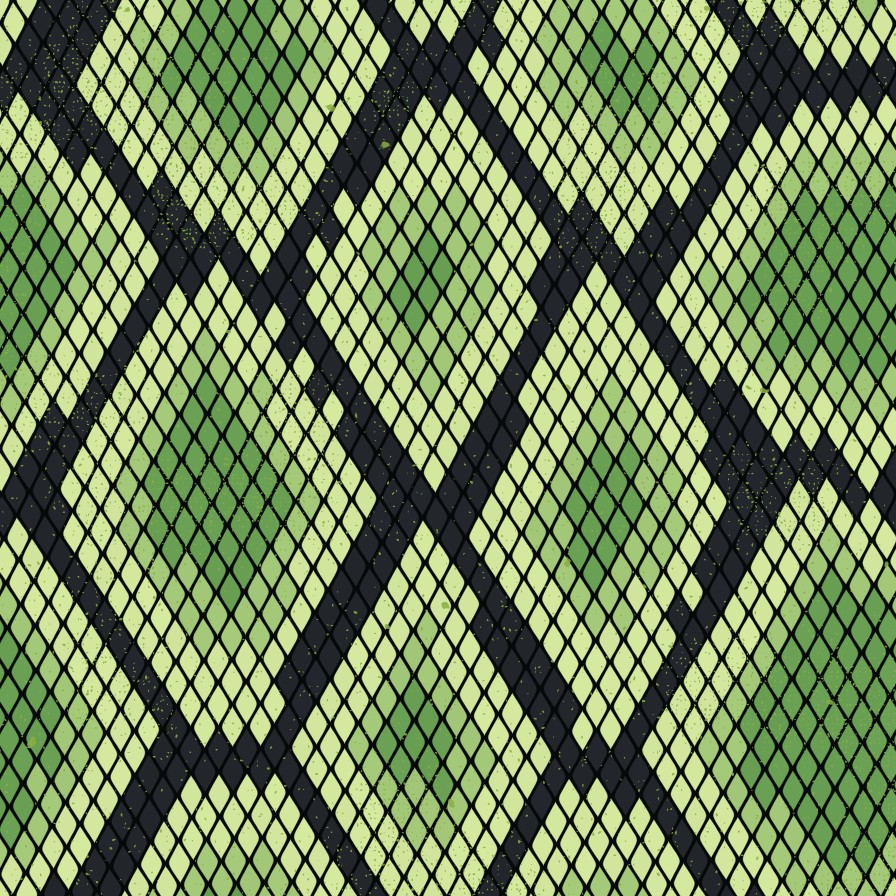
Write a WebGL 2 fragment shader that draws this pattern.

```glsl
#version 300 es
precision highp float;

uniform vec2 u_resolution;
out vec4 outColor;

const vec3 SEAM  = vec3(0.025, 0.035, 0.035);
const vec3 DARK  = vec3(0.135, 0.150, 0.170);
const vec3 LIGHT = vec3(0.825, 0.905, 0.615);
const vec3 MID   = vec3(0.640, 0.785, 0.470);
const vec3 CORE  = vec3(0.410, 0.625, 0.325);
const vec3 FLECK = vec3(0.540, 0.680, 0.260);

// Slightly slanted scale lattice: 32 across, 20 down, still tileable
const mat2 LATTICE = mat2(32.0, -1.0, 1.0, 20.0);

// Diamond columns: centre x, centre y of the upper row, half width
const vec3 COLUMNS[4] = vec3[4](
    vec3(0.958, 0.690, 0.220), vec3(0.270, 0.930, 0.170),
    vec3(0.486, 0.675, 0.130), vec3(0.683, 0.930, 0.135));
// Half heights of the upper and lower diamond in each column
const vec2 HEIGHTS[4] = vec2[4](
    vec2(0.215, 0.270), vec2(0.210, 0.255),
    vec2(0.225, 0.218), vec2(0.195, 0.258));

float hash(vec2 p) {
    vec3 q = fract(p.xyx * vec3(0.1031, 0.1030, 0.0973));
    q += dot(q, q.yzx + 33.33);
    return fract((q.x + q.y) * q.z);
}

float noise(vec2 p) {
    vec2 i = floor(p), f = fract(p);
    f = f * f * (3.0 - 2.0 * f);
    return mix(mix(hash(i), hash(i + vec2(1, 0)), f.x),
               mix(hash(i + vec2(0, 1)), hash(i + vec2(1, 1)), f.x), f.y);
}

// Nearest centre of the staggered lattice
vec2 scaleCentre(vec2 g) {
    vec2 a = round(g);
    vec2 b = floor(g) + 0.5;
    vec2 da = abs(g - a), db = abs(g - b);
    return da.x + da.y < db.x + db.y ? a : b;
}

// Distance to the rim of one scale, positive inside, with rounded flanks
float scaleInset(vec2 q) {
    float flank = sqrt(q.y * q.y + 0.0064);
    return (0.5 - abs(q.x) - flank) / length(vec2(32.0, 20.0));
}

// Sideways depth inside a soft diamond, negative outside
float diamondInset(vec2 d, vec2 halfSize) {
    d -= round(d);
    d = vec2(d.x + 0.06 * d.y, d.y - 0.08 * d.x);
    vec2 n = pow(abs(d) / halfSize + 1e-4, vec2(1.2));
    return (1.0 - pow(n.x + n.y, 1.0 / 1.2)) * halfSize.x;
}

// Depth inside the nearest diamond, keeping a gutter to the next one
float patchDepth(vec2 p, float swell, float gutter) {
    float first = -9.0, second = -9.0;
    for (int c = 0; c < 4; c++) {
        for (int r = 0; r < 2; r++) {
            vec2 centre = COLUMNS[c].xy - float(r) * vec2(0.018, 0.5);
            vec2 halfSize = vec2(COLUMNS[c].z, HEIGHTS[c][r]);
            float depth = diamondInset(p - centre, halfSize);
            second = max(second, min(first, depth));
            first = max(first, depth);
        }
    }
    return min(first + swell, 0.5 * (first - second) - gutter);
}

vec3 scaleColor(float depth) {
    vec3 color = depth > 0.0 ? LIGHT : DARK;
    color = depth > 0.056 ? MID : color;
    return depth > 0.094 ? CORE : color;
}

// Scattered ragged flecks, one candidate per grid cell
float flecks(vec2 p, float count, float density, float size, float px) {
    vec2 g = p * count, id = floor(g);
    vec2 offset = 0.3 + 0.4 * vec2(hash(id + 17.0), hash(id + 43.0));
    vec2 d = fract(g) - offset;
    float angle = 6.2832 * hash(id + 71.0);
    d = mat2(cos(angle), sin(angle), -sin(angle), cos(angle)) * d;
    float radius = size * mix(0.4, 1.0, hash(id + 91.0));
    radius *= 0.6 + 0.8 * noise(g * 5.0);
    float dist = (length(d * vec2(1.0, 1.6)) - radius) / count;
    return step(hash(id + 5.0), density) * (1.0 - smoothstep(-px, px, dist));
}

void main() {
    float side = min(u_resolution.x, u_resolution.y);
    vec2 p = gl_FragCoord.xy / side;
    float px = 0.75 / side;

    // Scales coloured whole by their place in the diamonds
    vec2 bent = p + 0.002 * sin(6.2832 * (p.yx * 2.0 + vec2(0.1, 0.4)));
    vec2 g = LATTICE * bent;
    vec2 centre = scaleCentre(g);
    float jitter = hash(centre * 2.0 + 200.0) - 0.5;
    float depth = patchDepth(inverse(LATTICE) * centre, 0.018, 0.019);
    vec3 fill = scaleColor(depth + 0.008 * jitter) * (1.0 + 0.025 * jitter);
    float rim = scaleInset(g - centre) - 0.0012 - 0.0003 * noise(p * 150.0);
    vec3 color = mix(SEAM, fill, smoothstep(-px, px, rim));

    // Clumped dusting with a few larger spots
    float clump = smoothstep(0.45, 0.9, noise(p * 9.0 + 3.0));
    float dust = flecks(p, 190.0, 0.08 + 0.45 * clump, 0.28, px);
    dust = max(dust, flecks(p + 0.37, 110.0, 0.05 + 0.17 * clump, 0.22, px));
    dust = max(dust, flecks(p + 0.71, 45.0, 0.008, 0.25, px));
    color = mix(color, FLECK, 0.85 * dust);

    outColor = vec4(color, 1.0);
}
```
